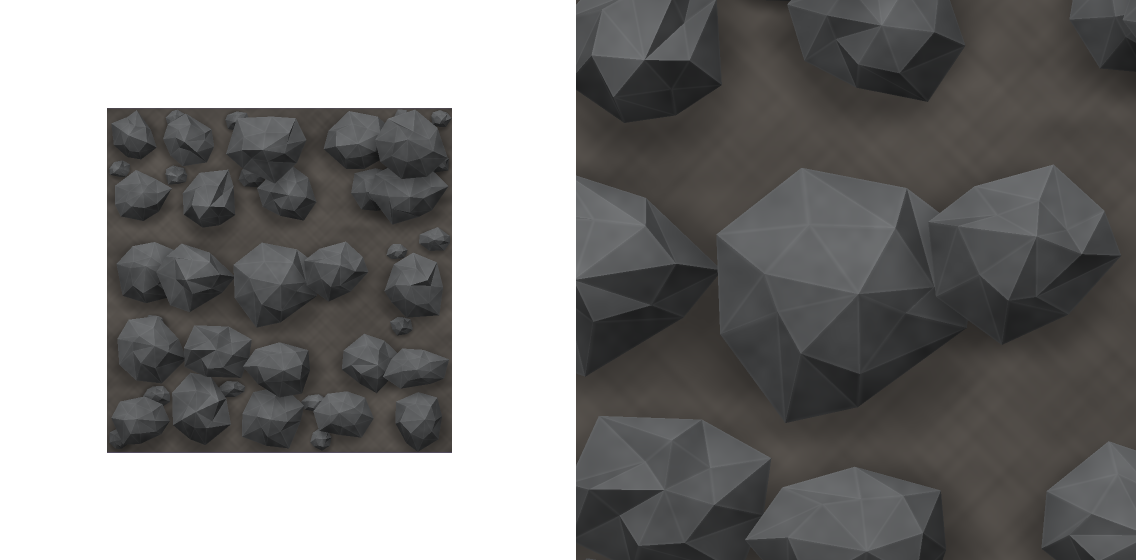
Left: the whole. Right: its middle third, enlarged.
A Shadertoy shader for this texture:

```glsl
const float TAU = 6.2831853;
const float SIDES = 8.0;

float hash(vec2 p) {
    return fract(sin(dot(p, vec2(127.1, 311.7))) * 43758.5453);
}

// Value noise that wraps after a whole number of cells
float noise(vec2 p, vec2 period) {
    vec2 i = floor(p), f = fract(p);
    f = f * f * (3.0 - 2.0 * f);
    vec2 a = mod(i, period), b = mod(i + 1.0, period);
    return mix(mix(hash(a), hash(vec2(b.x, a.y)), f.x),
               mix(hash(vec2(a.x, b.y)), hash(b), f.x), f.y);
}

float cross2(vec2 a, vec2 b) { return a.x * b.y - a.y * b.x; }

// Corner of a stone: ring 0 is the raised shoulder, ring 1 the outline
vec3 corner(float k, float ring, float id) {
    k = mod(k, SIDES);
    vec2 seed = vec2(k + 11.0 * ring, id);
    float angle = TAU * (k + 0.55 * hash(seed)) / SIDES + id;
    float radius = mix(mix(0.38, 0.65, hash(seed + 31.3)),
                       mix(0.74, 1.05, hash(seed + 47.9)), ring);
    float height = (1.0 - ring) * mix(0.32, 0.62, hash(seed + 63.1));
    return vec3(radius * vec2(cos(angle), sin(angle)), height);
}

// Tone of one lit triangle, or -1 outside it
float facet(vec2 q, vec3 a, vec3 b, vec3 c) {
    vec2 e = b.xy - a.xy, f = c.xy - a.xy, d = q - a.xy;
    float area = cross2(e, f);
    float v = cross2(d, f) / area, w = cross2(e, d) / area;
    float rim = min(min(v, w), 1.0 - v - w);
    if (rim < 0.0) return -1.0;
    vec3 n = normalize(cross(b - a, c - a));
    n *= sign(n.z);
    float light = max(dot(n, normalize(vec3(-0.15, 0.62, 0.77))), 0.0);
    float ridge = 1.0 - smoothstep(0.0, 0.05, rim);
    return 0.135 + 0.27 * light + 0.025 * ridge + 0.03 * (1.0 - v - w);
}

float stoneTone(vec2 q, float id) {
    vec3 peak = vec3(0.4 * vec2(hash(vec2(id, 5.0)), hash(vec2(id, 6.0))) - 0.2, 0.72);
    float tone = -1.0;
    for (float k = 0.0; k < SIDES; k++) {
        vec3 in0 = corner(k, 0.0, id), in1 = corner(k + 1.0, 0.0, id);
        vec3 out0 = corner(k, 1.0, id), out1 = corner(k + 1.0, 1.0, id);
        tone = max(tone, facet(q, peak, in0, in1));
        tone = max(tone, facet(q, in0, out0, out1));
        tone = max(tone, facet(q, in0, out1, in1));
    }
    return tone;
}

vec3 ground(vec2 p) {
    float streaks = noise(p * vec2(7.0, 45.0), vec2(7.0, 45.0));
    float blotches = noise(p * vec2(5.0, 12.0), vec2(5.0, 12.0));
    float scratches = noise(vec2(p.x + p.y, p.x - p.y) * vec2(90.0, 12.0), vec2(90.0, 12.0))
                    + noise(vec2(p.x - p.y, p.x + p.y) * vec2(90.0, 12.0), vec2(90.0, 12.0));
    float tone = 0.235 + 0.045 * streaks + 0.045 * blotches + 0.02 * scratches;
    return tone * vec3(1.06, 1.0, 0.94);
}

vec3 rubble(vec2 p) {
    vec3 color = ground(p);
    float grain = noise(p * 28.0, vec2(28.0)) + 0.5 * noise(p * 90.0, vec2(90.0)) - 0.75;

    // Pebbles first (6 by 6 sites), then boulders (5 by 5 sites)
    for (float id = 0.0; id < 61.0; id++) {
        bool pebble = id < 36.0;
        float chance = hash(vec2(id, 1.0));
        if (pebble && chance > 0.58) continue;
        float n = pebble ? id : id - 36.0;
        float columns = pebble ? 6.0 : 5.0;
        vec2 site = vec2(mod(n, columns), floor(n / columns));
        vec2 jitter = vec2(hash(vec2(id, 2.0)), hash(vec2(id, 3.0))) - 0.5;
        vec2 u = (pebble ? site : site + 0.5) / 5.0 + 0.07 * jitter;
        if (!pebble) u.x += 0.06 * (mod(site.y, 2.0) - 0.5);

        // Sites spread and stones grow toward the middle
        vec2 spread = 1.0 - 0.19 * cos(TAU * u);
        float radius = pebble ? mix(0.028, 0.046, hash(vec2(id, 4.0)))
                              : 0.1 * (spread.x + spread.y) * mix(0.42, 0.57, chance);
        vec2 size = radius * mix(vec2(0.9, 0.85), vec2(1.3, 1.15),
                                 vec2(hash(vec2(id, 7.0)), hash(vec2(id, 8.0))));
        vec2 center = clamp(u - 0.03 * sin(TAU * u), size * 1.06, 1.0 - size * 1.06);
        vec2 q = (p - center) / size;
        if (dot(q, q) > 2.2) continue;

        // Contact shadow, then the faceted stone
        color *= mix(0.72, 1.0, smoothstep(0.7, 1.2, length(q + vec2(0.0, 0.14))));
        float tone = stoneTone(q, id);
        if (tone > 0.0) color = (tone + 0.045 * grain) * vec3(0.985, 1.0, 1.015);
    }

    // Thin violet trim on the upper and lower rim
    float trim = step(0.4975, abs(p.y - 0.5));
    return mix(color, vec3(0.34, 0.31, 0.4), 0.8 * trim);
}

void mainImage(out vec4 fragColor, in vec2 fragCoord) {
    vec3 sum = vec3(0.0);
    // Four samples per pixel smooth every edge
    for (int i = 0; i < 4; i++) {
        vec2 offset = vec2(i % 2, i / 2) * 0.5 - 0.25;
        vec2 p = ((fragCoord + offset) / iResolution.xy - 0.1915) / 0.616;
        bool inside = all(greaterThan(p, vec2(0.0))) && all(lessThan(p, vec2(1.0)));
        sum += inside ? rubble(p) : vec3(1.0);
    }
    fragColor = vec4(sum / 4.0, 1.0);
}
```
